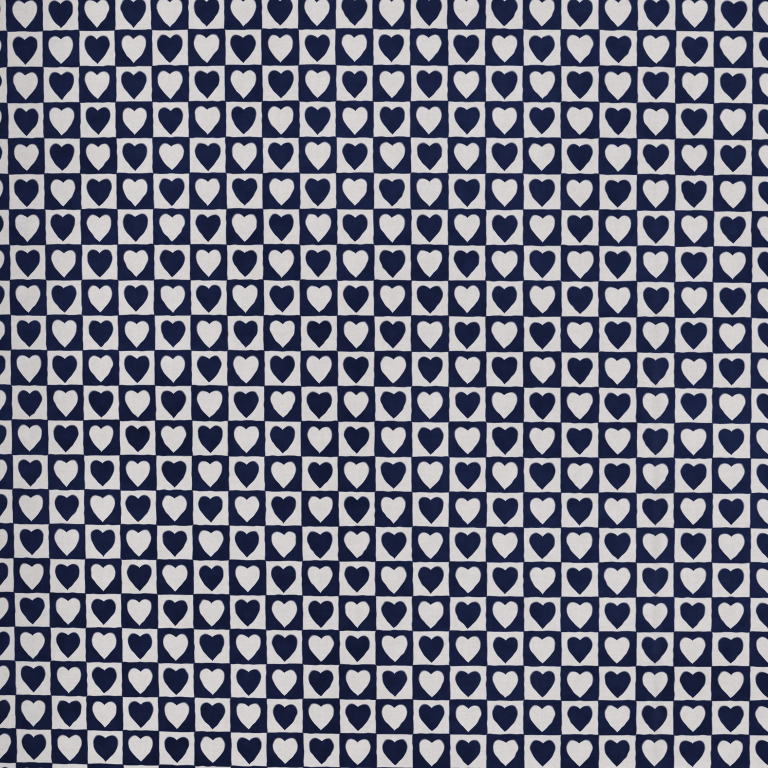
This pattern is drawn by a WebGL 2 fragment shader. Its source:

```glsl
#version 300 es
precision highp float;
// Navy and off-white checkerboard cloth, about 20 by 22 squares, with a heart
// of the opposite colour in each. A gently bowed grid gives the cell coordinates;
// noise adds rough print edges, uneven ink, a woven grain and a faint crease.

uniform vec2 u_resolution;
out vec4 fragColor;

const float PI = 3.14159;

float hash(vec2 p) {
    return fract(sin(dot(p, vec2(127.1, 311.7))) * 43758.5453);
}

float noise(vec2 p) {
    vec2 i = floor(p), f = fract(p);
    f = f * f * (3.0 - 2.0 * f);
    return mix(mix(hash(i), hash(i + vec2(1, 0)), f.x),
               mix(hash(i + vec2(0, 1)), hash(i + vec2(1, 1)), f.x), f.y);
}

// Cell coordinates with hearts at the integers; uv runs down from the top left
vec2 bowedGrid(vec2 uv) {
    float side = 2.0 * uv.x - 1.0;
    float column = -0.815 + uv.x * (21.53 - 0.776 * uv.x);
    float row = -0.329 + uv.y * (21.10 + 0.695 * uv.y);
    column -= (uv.y - 0.48) * (0.297 - 0.405 * uv.x);
    row -= side * side * (0.083 - 0.153 * uv.y) + 0.097 * uv.y * side;
    return vec2(column, row);
}

// Approximate signed distance to a heart, in cells, y up
float heartDistance(vec2 p) {
    float x = abs(p.x) / 0.34;
    float middle = -0.047 + 0.34 * x - 0.13 * x * x;
    return (length(vec2(x, (p.y - middle) / 0.338)) - 1.0) * 0.30;
}

// Signed distance to the checker edges, positive in even cells
float checkerDistance(vec2 p) {
    vec2 wave = cos(PI * p) / PI;
    return sign(wave.x * wave.y) * min(abs(wave.x), abs(wave.y));
}

void main() {
    vec2 uv = gl_FragCoord.xy / u_resolution;
    uv.y = 1.0 - uv.y;
    float blur = max(0.8 * 22.0 / min(u_resolution.x, u_resolution.y), 0.02);

    // Grid with slightly rough print edges
    vec2 grid = bowedGrid(uv);
    vec2 rough = vec2(noise(grid * 7.0), noise(grid * 7.0 + 40.0)) - 0.5;
    grid += 0.025 * rough;

    // Checker, with the ink spread a little past the square edges
    float square = checkerDistance(grid + vec2(0.0, 0.035)) + 0.012;
    float light = 1.0 - smoothstep(-blur, blur, square);

    // Hearts swap the two colours, with small shifts from cell to cell
    vec2 cell = floor(grid + 0.5);
    vec2 local = (grid - cell) * vec2(1, -1);
    local += 0.02 * (vec2(hash(cell), hash(cell + 17.0)) - 0.5);
    float size = 1.0 + 0.04 * (hash(cell + 5.0) - 0.5);
    float heart = 1.0 - smoothstep(-blur, blur, heartDistance(local / size));
    light = mix(light, 1.0 - light, heart);

    // Uneven ink, deeper at the lower left
    float patches = noise(uv * 9.0) * 0.5 + noise(uv * 90.0) * 0.5;
    float ink = clamp(0.62 + 0.35 * (uv.x - uv.y) + 0.9 * (patches - 0.5), 0.0, 1.0);
    vec3 navy = mix(vec3(0.07, 0.09, 0.18), vec3(0.11, 0.14, 0.265), ink);
    vec3 cream = vec3(0.835, 0.82, 0.82) + 0.03 * (patches - 0.5);
    cream *= 0.94 + 0.06 * smoothstep(0.0, 0.15, uv.x);
    vec3 color = mix(navy, cream, light);

    // Woven grain and a soft vertical crease
    float threads = noise(uv * vec2(380, 60)) + noise(uv * vec2(60, 380)) - 1.0;
    float grain = hash(floor(uv * 384.0)) - 0.5;
    color += (0.016 * threads + 0.018 * grain) * (0.5 + 0.5 * light);
    float crease = exp(-pow((uv.x - 0.855) / 0.006, 2.0)) * smoothstep(0.1, 0.6, uv.y);
    color += crease * mix(0.025, -0.03, light);

    fragColor = vec4(color, 1.0);
}
```
